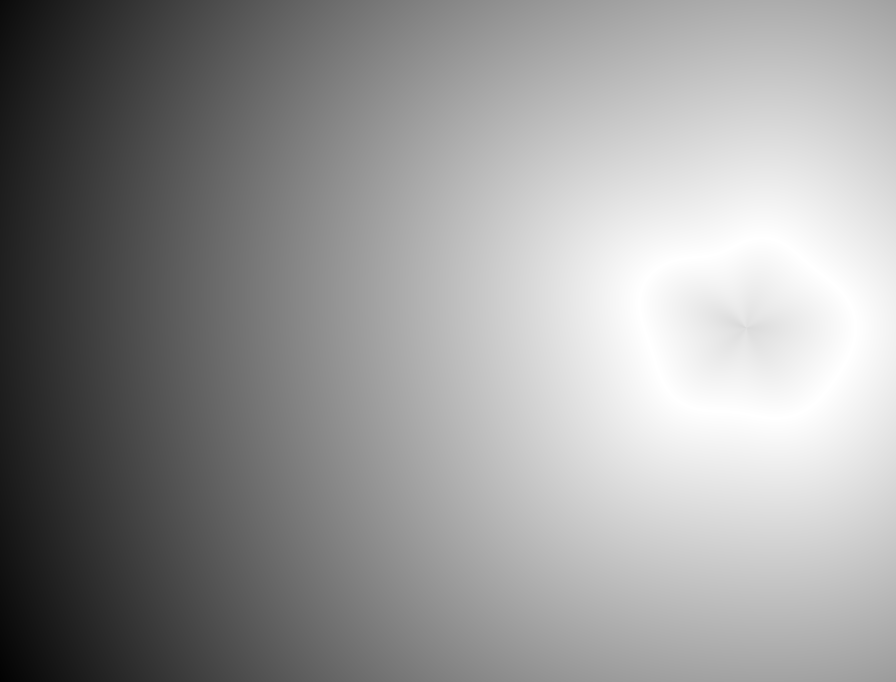
This background is drawn by a WebGL 2 fragment shader. Its source:

```glsl
#version 300 es
precision highp float;
// Grey distance glow around a soft, wavy-edged blob on the right.

uniform vec2 u_resolution;
out vec4 fragColor;

// Blob radius in canvas heights: a circle bent by a few angular waves.
float blobRadius(float angle) {
    return 0.1416
        + 0.0039 * cos(angle + 1.26)
        + 0.0145 * cos(2.0 * angle + 0.226)
        + 0.0018 * cos(3.0 * angle - 2.82)
        + 0.0042 * cos(4.0 * angle + 1.67)
        + 0.0076 * cos(5.0 * angle - 0.738);
}

void main() {
    // Position relative to the blob centre, in canvas heights.
    vec2 center = vec2(0.833, 0.519) * u_resolution;
    vec2 p = (gl_FragCoord.xy - center) / u_resolution.y;

    // The angle has no meaning at the exact centre, so nudge it there.
    float angle = atan(p.y, abs(p.x) < 1e-6 ? 1e-6 : p.x);
    float edgeDistance = abs(length(p) - blobRadius(angle));

    // White on the outline, fading evenly both inward and outward.
    float brightness = clamp(1.0 - 0.93 * edgeDistance, 0.0, 1.0);
    fragColor = vec4(vec3(brightness), 1.0);
}
```
